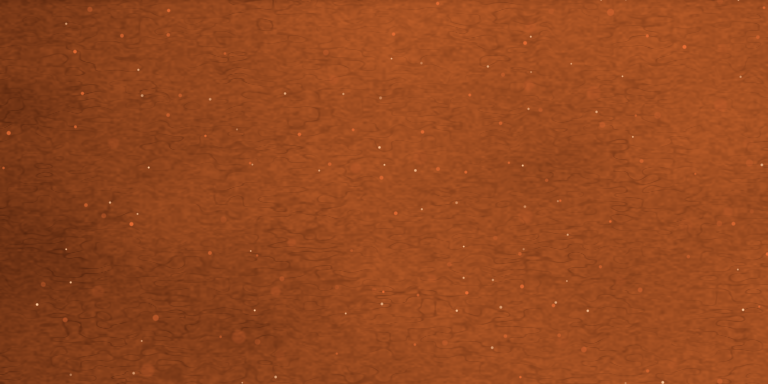
Reproduce this texture procedurally as a Shadertoy shader.

```glsl
// Rust-orange fibrous paper with soft smoky shadows and scattered glowing dust.
#define DARK_TONE   vec3(0.40, 0.178, 0.068)
#define LIGHT_TONE  vec3(0.685, 0.335, 0.145)
#define EMBER       vec3(0.86, 0.40, 0.19)
#define SPARK       vec3(1.00, 0.80, 0.62)
#define LEFT_LEVEL  0.27
#define RIGHT_LEVEL 0.79
#define CLOUD_DEPTH 0.62
#define GRAIN_DEPTH 0.42
#define FIBRE_DEPTH 0.26

float hash(vec2 p) {
    vec3 q = fract(p.xyx * vec3(0.1031, 0.1030, 0.0973));
    q += dot(q, q.yzx + 33.33);
    return fract((q.x + q.y) * q.z);
}

float noise(vec2 p) {
    vec2 i = floor(p), f = fract(p);
    f = f * f * (3.0 - 2.0 * f);
    return mix(mix(hash(i), hash(i + vec2(1, 0)), f.x),
               mix(hash(i + vec2(0, 1)), hash(i + vec2(1, 1)), f.x), f.y);
}

float fbm(vec2 p) {
    float sum = 0.0, amp = 0.5;
    for (int i = 0; i < 4; i++) {
        sum += amp * noise(p);
        p = mat2(1.6, 0.5, -0.5, 1.9) * p + 7.3;
        amp *= 0.5;
    }
    return sum / 0.9375;
}

// Soft elliptical shadow: 1 at the centre, fading outwards.
float smudge(vec2 p, vec2 centre, vec2 size) {
    vec2 d = (p - centre) / size;
    return exp(-dot(d, d));
}

// One sparse layer of discs, at most one per cell; returns coverage times strength.
float dust(vec2 p, float cells, float share, float radius, float blur, float seed) {
    vec2 cell = floor(p * cells), key = cell + seed;
    vec2 centre = (cell + 0.2 + 0.6 * vec2(hash(key), hash(key + 31.7))) / cells;
    float r = radius * mix(0.55, 1.1, hash(key + 57.1));
    float soft = blur + 0.6 / iResolution.y;
    float disc = 1.0 - smoothstep(r - soft, r + soft, length(p - centre));
    float crowd = share * mix(0.6, 1.4, centre.x * 0.5);
    return disc * step(hash(key + 83.9), crowd) * mix(0.35, 1.0, hash(key + 11.3));
}

void mainImage(out vec4 fragColor, in vec2 fragCoord) {
    vec2 p = fragCoord / iResolution.y;
    float u = fragCoord.x / iResolution.x;

    // Broad light: dim at the left, with drifting clouds and smoky shadows.
    float tone = mix(LEFT_LEVEL, RIGHT_LEVEL, smoothstep(-0.12, 0.62, u));
    tone += CLOUD_DEPTH * (fbm(p * vec2(1.8, 4.0) + 3.1) - 0.5) * mix(0.8, 0.45, u);
    tone -= 0.20 * smudge(p, vec2(0.0, 0.73), vec2(0.18, 0.06));
    tone -= 0.18 * smudge(p, vec2(0.08, 0.30), vec2(0.25, 0.12));
    tone -= 0.15 * smudge(p, vec2(0.70, 0.14), vec2(0.30, 0.12));
    tone -= 0.15 * smudge(p, vec2(1.45, 0.57 + 0.25 * (p.x - 1.45)), vec2(0.22, 0.10));
    tone += 0.10 * smudge(p, vec2(0.90, 0.80), vec2(0.40, 0.30));
    tone += 0.13 * smudge(p, vec2(1.85, 0.68), vec2(0.35, 0.25));
    tone -= 0.15 * smoothstep(0.985, 1.0, p.y);

    // Paper: fine horizontal grain and slightly bent dark fibres.
    vec2 bent = p + vec2(0.0, 0.012 * noise(p * 24.0));
    float grain = 0.55 * noise(bent * vec2(62.0, 145.0))
                + 0.45 * noise(bent * vec2(120.0, 170.0) + 19.0);
    float ridge = abs(2.0 * noise(bent * vec2(26.0, 82.0) + 5.0) - 1.0);
    float fibre = (1.0 - smoothstep(0.0, 0.28, ridge)) * noise(p * 13.0 + 40.0);
    tone += GRAIN_DEPTH * (grain - 0.5) - FIBRE_DEPTH * (fibre - 0.15);
    vec3 colour = mix(DARK_TONE, LIGHT_TONE, clamp(tone, -0.35, 1.15));

    // Dust: faint large discs, small embers, then tiny bright sparks.
    colour = mix(colour, EMBER, 0.26 * dust(p, 6.0, 0.38, 0.017, 0.003, 4.0));
    colour = mix(colour, EMBER, 0.55 * dust(p + 0.37, 7.0, 0.22, 0.009, 0.001, 120.0));
    colour = mix(colour, EMBER * 1.1, 0.9 * dust(p + 0.61, 9.0, 0.22, 0.0048, 0.0008, 260.0));
    colour = mix(colour, SPARK, dust(p + 0.13, 11.0, 0.23, 0.0033, 0.0007, 410.0));

    fragColor = vec4(colour, 1.0);
}
```
